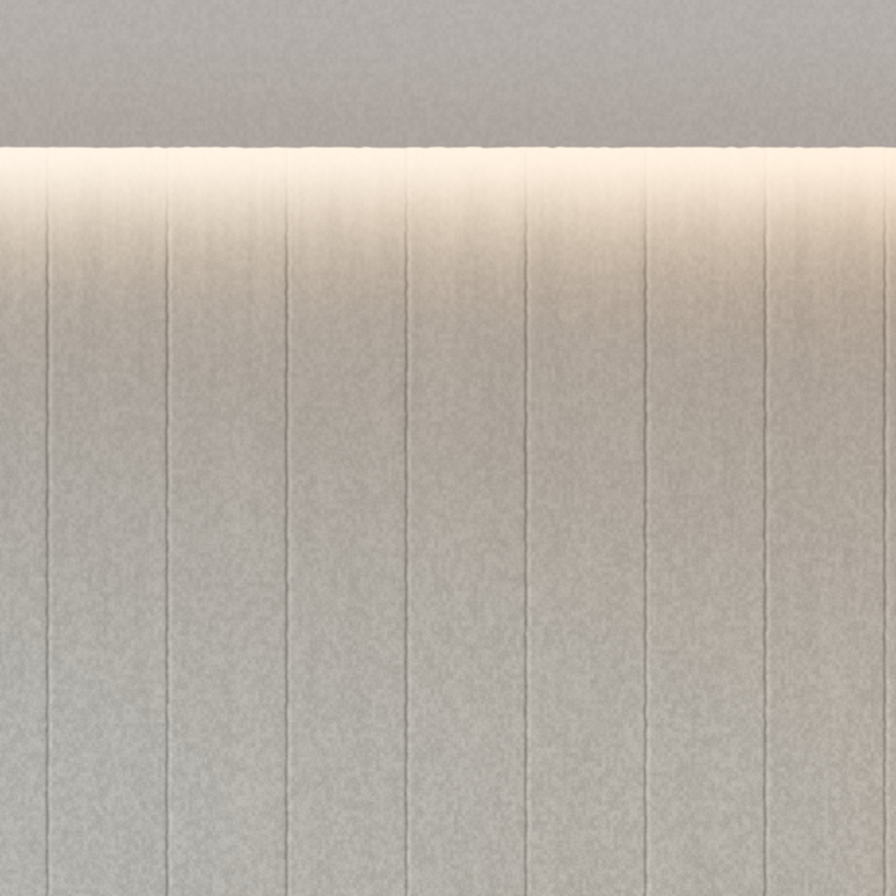
Give the GLSL for this texture, as a WebGL 1 fragment shader.

```glsl
precision highp float;

uniform vec2 u_resolution;

const float LEDGE_Y = 0.8355;
const float GROOVE_START = 0.0525;
const float GROOVE_SPACING = 0.1335;
const float GROOVE_WIDTH = 0.0019;
const float GROOVE_DEPTH = 0.125;
const float GLOW_REACH = 0.112;
const float GLOW_POWER = 1.75;
const float GRAIN_SCALE = 230.0;
const float GRAIN_AMOUNT = 0.085;
const float STREAK_AMOUNT = 0.022;
const vec3 CEILING_TOP = vec3(0.705, 0.685, 0.668);
const vec3 CEILING_BOTTOM = vec3(0.675, 0.643, 0.618);
const vec3 WALL_TOP = vec3(0.672, 0.640, 0.604);
const vec3 WALL_BOTTOM = vec3(0.700, 0.689, 0.662);
const vec3 GLOW_COLOR = vec3(0.335, 0.315, 0.290);
const vec3 WARM_SHIFT = vec3(0.004, -0.010, -0.020);

float hash(vec2 p) {
  vec3 q = fract(vec3(p.xyx) * 0.1031);
  q += dot(q, q.yzx + 33.33);
  return fract((q.x + q.y) * q.z);
}

float valueNoise(vec2 p) {
  vec2 cell = floor(p);
  vec2 f = fract(p);
  f = f * f * (3.0 - 2.0 * f);
  float low = mix(hash(cell), hash(cell + vec2(1.0, 0.0)), f.x);
  float high = mix(hash(cell + vec2(0.0, 1.0)), hash(cell + vec2(1.0, 1.0)), f.x);
  return mix(low, high, f.y);
}

// Woven grain centred on zero, mixing two octaves
float fabricGrain(vec2 uv) {
  float coarse = valueNoise(uv * GRAIN_SCALE * vec2(1.0, 0.8));
  float fine = valueNoise(uv * GRAIN_SCALE * 1.9 + 41.7);
  return 0.6 * coarse + 0.4 * fine - 0.5;
}

// Thin vertical variations that run along the panels
float verticalStreaks(vec2 uv) {
  float wide = valueNoise(uv * vec2(75.0, 4.0) + 9.0);
  float narrow = valueNoise(uv * vec2(190.0, 9.0) + 27.0);
  return 0.5 * (wide + narrow) - 0.5;
}

float softLine(float offset, float width) {
  float t = offset / width;
  return exp(-t * t);
}

// Dark seam with a pale lip on its right side
float grooveShade(vec2 uv) {
  float wobble = (valueNoise(vec2(uv.y * 110.0, 3.0)) - 0.5) * 0.0012;
  float x = uv.x - GROOVE_START + wobble;
  float offset = (fract(x / GROOVE_SPACING + 0.5) - 0.5) * GROOVE_SPACING;
  float seam = softLine(offset, GROOVE_WIDTH);
  float lip = softLine(offset - 0.0042, GROOVE_WIDTH * 1.2);
  return 0.045 * lip - GROOVE_DEPTH * seam;
}

vec3 ceilingColor(vec2 uv) {
  float height = (uv.y - LEDGE_Y) / (1.0 - LEDGE_Y);
  vec3 color = mix(CEILING_BOTTOM, CEILING_TOP, smoothstep(-0.1, 0.9, height));
  return color + fabricGrain(uv + 3.1) * GRAIN_AMOUNT * 0.6;
}

vec3 wallColor(vec2 uv) {
  float depth = max(LEDGE_Y - uv.y, 0.0);
  float fall = smoothstep(0.15, 0.75, depth);
  vec3 color = mix(WALL_TOP, WALL_BOTTOM, fall);
  color += WARM_SHIFT * (uv.x - 0.4) * 1.4;

  // Light spilling down from the ledge
  float streaks = verticalStreaks(uv);
  float reach = GLOW_REACH * (1.0 + 0.14 * streaks);
  float glow = exp(-pow(depth / reach, GLOW_POWER));
  color += GLOW_COLOR * vec3(glow, pow(glow, 1.15), pow(glow, 1.4));

  // Surface relief fades where the light is strongest
  float relief = 1.0 - 0.8 * glow;
  color += fabricGrain(uv) * GRAIN_AMOUNT * relief * mix(0.85, 1.2, fall);
  color += streaks * STREAK_AMOUNT * relief;
  color += grooveShade(uv) * mix(0.1, 1.0, smoothstep(0.02, 0.16, depth));
  return color;
}

void main() {
  vec2 uv = gl_FragCoord.xy / u_resolution;
  float pixel = 1.0 / u_resolution.y;
  float ledge = LEDGE_Y + (valueNoise(vec2(uv.x * 120.0, 7.0)) - 0.5) * 0.0015;
  float edge = smoothstep(-pixel - 0.0006, pixel + 0.0006, uv.y - ledge);
  vec3 color = mix(wallColor(uv), ceilingColor(uv), edge);
  gl_FragColor = vec4(clamp(color, 0.0, 1.0), 1.0);
}
```
